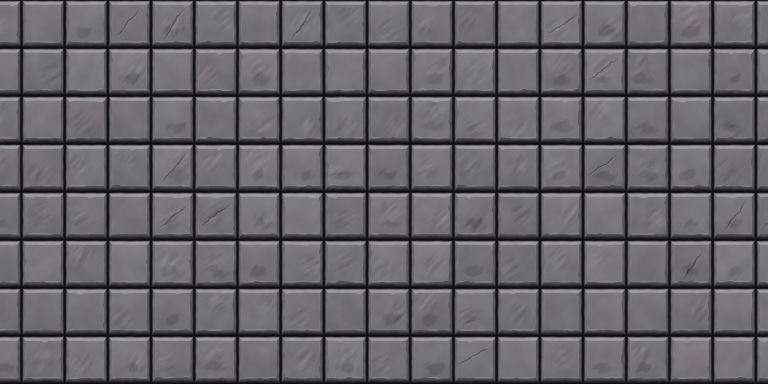
Give the GLSL for this texture, as a Shadertoy shader.

```glsl
// Grid of bevelled grey stone tiles with dark joints, worn rims, brushed scuffs and fine cracks.

// Lengths are fractions of the canvas height.
const vec2 TILE = vec2(0.1125, 0.125);
const vec2 ORIGIN = vec2(0.056, 0.0005);
const float JOINT = 0.0019;          // half width of the black joint
const float JOINT_SOFT = 0.0068;     // where the joint shadow ends
const float SIDE_BEVEL = 0.0105;
const float TOP_BEVEL = 0.0130;
const float BOTTOM_BEVEL = 0.0150;
const float RIM = 0.0015;            // half width of the worn rim
const float WOBBLE = 0.0010;
const float CHIP = 0.0036;
const float CRACK = 0.0003;
const float CRACK_SHARE = 0.12;
const float SCUFF_SHARE = 0.60;
const float SMUDGE_SHARE = 0.25;
const float TILE_TONE = 0.045;       // brightness range between tiles
const float MOTTLE = 0.055;          // brightness of broad clouds
const float FACE_SLOPE = 0.30;       // top to bottom shading of a face

const vec3 FACE = vec3(0.464, 0.454, 0.471);
const vec3 LIGHT = vec3(0.610, 0.600, 0.600);
const vec3 TOP_COLOR = vec3(0.600, 0.592, 0.594);
const vec3 LEFT_COLOR = vec3(0.425, 0.416, 0.428);
const vec3 RIGHT_COLOR = vec3(0.345, 0.340, 0.350);
const vec3 BOTTOM_COLOR = vec3(0.315, 0.310, 0.318);
const vec3 UNDER_COLOR = vec3(0.145, 0.145, 0.150);
const vec3 JOINT_COLOR = vec3(0.060, 0.060, 0.070);

float hash(vec2 p) {
    vec3 q = fract(p.xyx * vec3(0.1031, 0.1030, 0.0973));
    q += dot(q, q.yzx + 33.33);
    return fract((q.x + q.y) * q.z);
}

vec2 gradientAt(vec2 p) {
    float angle = 6.28318 * hash(p);
    return vec2(cos(angle), sin(angle));
}

float gradientNoise(vec2 p) {
    vec2 i = floor(p), f = p - i;
    vec2 u = f * f * f * (f * (f * 6.0 - 15.0) + 10.0);
    vec2 e = vec2(1.0, 0.0);
    float low = mix(dot(gradientAt(i), f), dot(gradientAt(i + e), f - e), u.x);
    float high = mix(dot(gradientAt(i + e.yx), f - e.yx), dot(gradientAt(i + 1.0), f - 1.0), u.x);
    return mix(low, high, u.y);
}

float fbm(vec2 p) {
    float sum = 0.0, gain = 0.6;
    for (int i = 0; i < 3; i++) {
        sum += gain * gradientNoise(p);
        p = p * 2.1 + 17.3;
        gain *= 0.5;
    }
    return sum;
}

// Painted stone face; c is the position relative to the tile centre.
vec3 stoneFace(vec2 p, vec2 c, vec2 cell, float pixel) {
    float tone = MOTTLE * fbm(p * 17.0 + cell * 2.7) + FACE_SLOPE * c.y;
    tone += TILE_TONE * (hash(cell + 3.1) - 0.5);

    // Diagonal brush scuffs inside a random patch
    float angle = mix(0.5, 1.0, hash(cell + 11.7));
    vec2 along = vec2(cos(angle), sin(angle));
    vec2 across = vec2(-along.y, along.x);
    vec2 brush = vec2(dot(c, along) * 18.0, dot(c, across) * 80.0) + cell * 5.3;
    vec2 centre = (vec2(hash(cell + 21.3), hash(cell + 31.9)) - 0.5) * TILE * 0.45;
    float patchMask = 1.0 - smoothstep(0.010, 0.045, length(c - centre));
    float scuffed = step(hash(cell + 41.2), SCUFF_SHARE);
    tone += 0.10 * scuffed * patchMask * (gradientNoise(brush) + 0.4 * gradientNoise(brush * 2.3));

    // Ragged dark smudge low on the face
    float smudge = length((c - vec2(centre.x * 0.5, -0.020)) * vec2(0.8, 1.3)) + 0.030 * fbm(brush * 0.6 + 7.0);
    float smudged = step(hash(cell + 51.6), SMUDGE_SHARE);
    tone -= 0.055 * smudged * (1.0 - smoothstep(0.010, 0.023, smudge));

    // Hairline crack with a lit lower edge
    float cracked = step(hash(cell + 61.4), CRACK_SHARE);
    float offset = dot(c - centre * 0.5, across) + 0.010 * fbm(p * 30.0);
    float reach = 1.0 - smoothstep(0.025, 0.055, abs(dot(c, along)));
    float line = 1.0 - smoothstep(CRACK, CRACK + pixel, abs(offset));
    float lit = 1.0 - smoothstep(CRACK, CRACK + pixel, abs(offset + 0.003));
    tone += cracked * reach * (0.03 * lit - 0.13 * line);

    return FACE + tone + vec3(0.024, -0.008, -0.006) * fbm(p * 9.0 + 40.0);
}

void mainImage(out vec4 fragColor, in vec2 fragCoord) {
    float pixel = 1.0 / iResolution.y;
    vec2 p = fragCoord * pixel;
    vec2 grid = (p - ORIGIN) / TILE;
    vec2 cell = floor(grid);
    vec2 local = (grid - cell) * TILE;

    // Distances to the four tile sides, with hand-cut wobble
    vec2 wobble = WOBBLE * vec2(gradientNoise(p * 40.0), gradientNoise(p * 40.0 + 70.0));
    vec2 low = local + wobble;
    vec2 high = TILE - local - wobble;
    float edge = min(min(low.x, high.x), min(low.y, high.y));

    // Bevel planes meeting at mitred corners; the lower one falls into shade
    float side = min(low.x, high.x) / SIDE_BEVEL;
    float top = high.y / TOP_BEVEL;
    float bottom = low.y / BOTTOM_BEVEL;
    float mitre = pixel / SIDE_BEVEL;
    vec3 under = mix(UNDER_COLOR, BOTTOM_COLOR, smoothstep(0.25, 0.95, bottom));
    vec3 bevel = mix(LEFT_COLOR, RIGHT_COLOR, step(high.x, low.x));
    bevel = mix(bevel, TOP_COLOR, smoothstep(-mitre, mitre, side - top));
    bevel = mix(bevel, under, smoothstep(-mitre, mitre, min(side, top) - bottom));
    bevel += 0.07 * fbm(p * 45.0);

    // Raised face with a lightly chipped outline
    float inset = min(min(low.x, high.x) - SIDE_BEVEL, min(high.y - TOP_BEVEL, low.y - BOTTOM_BEVEL));
    inset -= CHIP * smoothstep(0.15, 0.6, gradientNoise(p * 38.0 + cell * 3.7));
    vec3 face = stoneFace(p, local - 0.5 * TILE, cell, pixel);
    vec3 color = mix(bevel, face, smoothstep(-0.5 * pixel, 0.5 * pixel, inset));

    // Worn rim, strongest along the bottom edge
    float rim = 1.0 - smoothstep(RIM - 0.5 * pixel, RIM + 0.5 * pixel, abs(inset));
    float wear = smoothstep(-0.35, 0.35, gradientNoise(p * 32.0 + 9.0));
    float lower = smoothstep(0.0, 0.3, min(side, top) - bottom);
    color = mix(color, LIGHT, rim * wear * mix(0.22, 0.65, lower));

    // Dark joint and its soft shadow
    color = mix(JOINT_COLOR, color, smoothstep(JOINT - 0.5 * pixel, JOINT_SOFT, edge));
    fragColor = vec4(clamp(color, 0.0, 1.0), 1.0);
}
```
